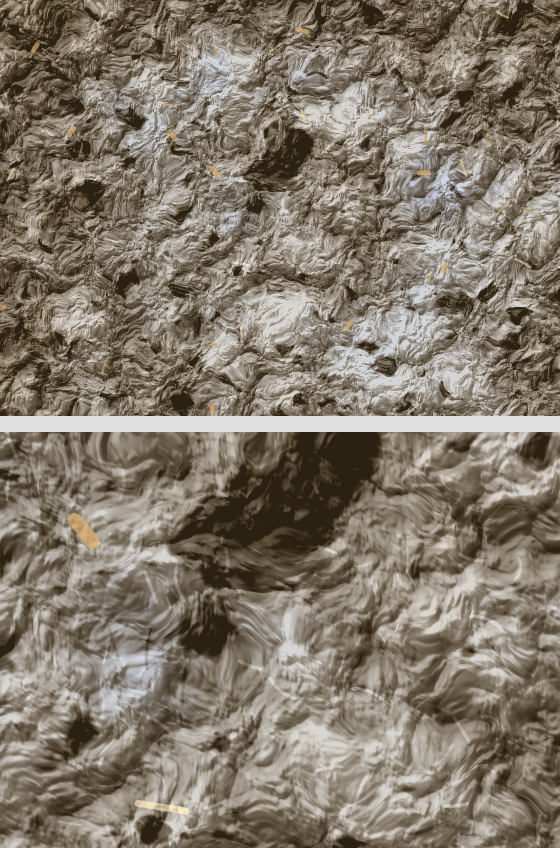
Top: the whole. Bottom: its middle third, enlarged.
Reproduce this texture procedurally as a WebGL 2 fragment shader.

```glsl
#version 300 es
precision highp float;

#define LUMP_SCALE 6.5
#define RELIEF 0.29
#define RELIEF_STEP 0.0035
#define OCCLUSION 1.2
#define GRAIN 0.55
#define CLAY_CONTRAST 0.27
#define PIT_DEPTH 0.55
#define BASE_TONE 0.53
#define SWIRL_CENTRE vec2(0.70, 0.50)
#define LIGHT_DIR vec2(-0.5, 0.86)

uniform vec2 u_resolution;
out vec4 fragColor;

vec2 hash2(vec2 p) {
    vec3 q = fract(p.xyx * vec3(0.1031, 0.1030, 0.0973));
    q += dot(q, q.yzx + 33.33);
    return fract((q.xx + q.yz) * q.zy);
}

float cornerRamp(vec2 cell, vec2 offset) {
    return dot(hash2(cell) * 2.0 - 1.0, offset);
}

float gradientNoise(vec2 p) {
    vec2 i = floor(p), f = fract(p);
    vec2 u = f * f * f * (f * (f * 6.0 - 15.0) + 10.0);
    vec2 e = vec2(1.0, 0.0);
    float low = mix(cornerRamp(i, f), cornerRamp(i + e, f - e), u.x);
    float high = mix(cornerRamp(i + e.yx, f - e.yx), cornerRamp(i + 1.0, f - 1.0), u.x);
    return 1.4 * mix(low, high, u.y);
}

float fbm(vec2 p, int octaves) {
    float sum = 0.0, amp = 0.5;
    for (int i = 0; i < octaves; i++) {
        sum += amp * gradientNoise(p);
        p = mat2(1.6, 1.2, -1.2, 1.6) * p + 17.3;
        amp *= 0.5;
    }
    return sum;
}

// Billowed octaves: rounded clumps divided by sharp creases
float clumpHeight(vec2 p) {
    float sum = 0.0, amp = 0.5;
    p *= LUMP_SCALE;
    for (int i = 0; i < 6; i++) {
        sum += amp * abs(gradientNoise(p));
        p = mat2(1.6, 1.2, -1.2, 1.6) * p + 9.1;
        amp *= 0.52;
    }
    return sum;
}

vec2 warp(vec2 p) {
    return p + 0.055 * vec2(fbm(p * 9.0 + 3.0, 3), fbm(p * 9.0 + 41.0, 3));
}

// Short bent strands, loosely following the swirl; returns coverage and tone
vec2 strands(vec2 p, float scale, float halfLength, float halfWidth, float chance) {
    vec2 q = p * scale, result = vec2(0.0);
    float edge = 0.7 * scale / u_resolution.y;
    for (int j = -1; j <= 1; j++)
    for (int i = -1; i <= 1; i++) {
        vec2 cell = floor(q) + vec2(i, j);
        vec2 place = hash2(cell + scale), kind = hash2(cell + scale * 3.0 + 71.0);
        vec2 centre = cell + 0.2 + 0.6 * place;
        vec2 arm = centre / scale - SWIRL_CENTRE;
        float angle = atan(arm.x, -arm.y) + (kind.x - 0.5) * 2.6;
        vec2 axis = vec2(cos(angle), sin(angle)), d = q - centre;
        vec2 local = vec2(dot(d, axis), dot(d, vec2(-axis.y, axis.x)));
        local.y += (place.x - 0.5) * local.x * local.x;
        float reach = halfLength * (0.5 + 0.5 * place.y);
        float dist = length(vec2(max(abs(local.x) - reach, 0.0), local.y)) - halfWidth;
        float cover = smoothstep(edge, -edge, dist) * step(kind.y, chance);
        if (cover > result.x) result = vec2(cover, fract(kind.x * 7.0 + place.y));
    }
    return result;
}

// Broad balance of pale clay (positive) against brown fibre (negative)
float clayAmount(vec2 p) {
    float radius = length((p - SWIRL_CENTRE) * vec2(1.0, 1.1)) + 0.1 * fbm(p * 5.0, 2);
    float ring = exp(-pow((radius - 0.36) / 0.11, 2.0));
    float clay = 1.3 * fbm(p * 3.2 + 5.0, 4) + 0.5 * ring - 0.12;
    clay += 0.5 * smoothstep(0.6, 0.0, distance(p, vec2(0.98, 0.2)));
    clay -= 0.5 * smoothstep(0.24, 0.02, p.x);
    return clay - 0.4 * smoothstep(0.76, 0.98, p.y);
}

void main() {
    vec2 p = gl_FragCoord.xy / u_resolution.y;
    vec2 w = warp(p);
    float clay = clayAmount(p);

    // Raking light across the clumps
    float height = clumpHeight(w);
    float slope = (height - clumpHeight(warp(p + LIGHT_DIR * RELIEF_STEP))) / RELIEF_STEP;
    slope /= 5.0;
    float tone = BASE_TONE + CLAY_CONTRAST * clay;
    tone += RELIEF * slope / sqrt(1.0 + slope * slope);
    tone += OCCLUSION * (height - 0.18) + GRAIN * fbm(w * 65.0, 3);

    // Fine fibres
    vec2 fine = strands(w, 75.0, 0.65, 0.07, 0.65);
    vec2 coarse = strands(p, 36.0, 0.6, 0.05, 0.45);
    tone += fine.x * (fine.y - 0.45) * 0.38 + coarse.x * (coarse.y - 0.4) * 0.5;

    // Shadowed pits and a few deep holes
    float pit = smoothstep(0.26, 0.46, fbm(w * vec2(15.0, 19.0) + 8.0, 4) * 1.6);
    float hole = smoothstep(0.40, 0.52, gradientNoise(w * 5.5 + 23.0) + 0.4 * fbm(w * 24.0, 2));
    tone -= PIT_DEPTH * max(pit, hole);
    tone = clamp(tone, 0.0, 1.08);

    // Umber to pale grey, cooler on wet clay
    vec3 colour = mix(vec3(0.17, 0.13, 0.07), vec3(0.80, 0.78, 0.75), pow(vec3(tone), vec3(1.0, 1.08, 1.18)));
    float wet = smoothstep(0.05, 0.4, fbm(p * 4.5 + 60.0, 3)) * smoothstep(-0.2, 0.5, clay);
    colour += tone * (vec3(-0.025, 0.0, 0.035) * clamp(clay, -1.0, 1.0) + vec3(-0.03, 0.0, 0.07) * wet);

    // Sparse straw pieces and husks
    vec2 straw = strands(p, 13.0, 0.26, 0.036, 0.13);
    vec2 husk = strands(p + 0.37, 6.0, 0.07, 0.034, 0.22);
    vec3 strawColour = mix(vec3(0.62, 0.50, 0.33), vec3(0.88, 0.82, 0.68), straw.y);
    colour = mix(colour, strawColour * (0.8 + 0.35 * tone), straw.x * 0.85);
    colour = mix(colour, vec3(0.80, 0.65, 0.44) * (0.85 + 0.25 * tone), husk.x * 0.9);

    fragColor = vec4(clamp(colour, 0.0, 1.0), 1.0);
}
```
